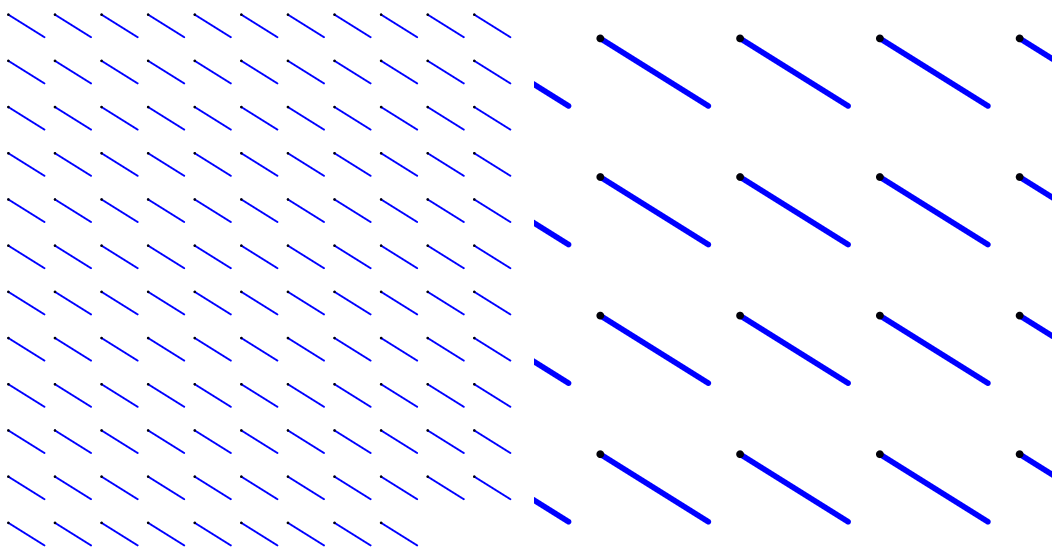
Left: the whole. Right: its middle third, enlarged.
A WebGL 1 fragment shader for this pattern:

```glsl
precision highp float;
// Grid of slanted blue strokes, each starting at a small black dot; the last row is cut short.

uniform vec2 u_resolution;

// Lengths are fractions of the canvas height, measured from the top left.
const vec2 GRID_COUNT = vec2(11.0, 12.0);
const float LAST_ROW_COUNT = 9.0;
const vec2 PITCH = vec2(0.0832, 0.0825);
const vec2 FIRST_DOT = vec2(0.0150, 0.0262);
const vec2 STROKE = vec2(0.0643, 0.0402);
const vec2 CELL_MARGIN = vec2(0.0090, 0.0200);
const float STROKE_HALF_WIDTH = 0.00168;
const float DOT_RADIUS = 0.0023;

const vec3 PAPER_COLOR = vec3(1.0);
const vec3 STROKE_COLOR = vec3(0.0, 0.0, 1.0);
const vec3 DOT_COLOR = vec3(0.0, 0.0, 0.03);

// Distance to a segment from the origin to tip.
float segmentDistance(vec2 p, vec2 tip) {
  float along = clamp(dot(p, tip) / dot(tip, tip), 0.0, 1.0);
  return length(p - tip * along);
}

// Antialiased fill, one pixel wide at the edge.
float coverage(float distanceToEdge, float pixel) {
  return clamp(0.5 - distanceToEdge / pixel, 0.0, 1.0);
}

// 1 inside the populated part of the grid, 0 elsewhere.
float cellExists(vec2 cell) {
  float isLastRow = step(GRID_COUNT.y - 1.5, cell.y);
  float columns = mix(GRID_COUNT.x, LAST_ROW_COUNT, isLastRow);
  vec2 inside = step(vec2(-0.5), cell) * step(cell, vec2(columns, GRID_COUNT.y) - 0.5);
  return inside.x * inside.y;
}

void main() {
  float pixel = 1.0 / u_resolution.y;
  vec2 p = vec2(gl_FragCoord.x, u_resolution.y - gl_FragCoord.y) * pixel;

  // Repeat with the dot as the local origin.
  vec2 grid = p - FIRST_DOT;
  vec2 cell = floor((grid + CELL_MARGIN) / PITCH);
  vec2 local = grid - cell * PITCH;
  float exists = cellExists(cell);

  // Stroke first, then the dot on top.
  float stroke = coverage(segmentDistance(local, STROKE) - STROKE_HALF_WIDTH, pixel);
  float dotMask = coverage(length(local) - DOT_RADIUS, pixel);
  vec3 color = mix(PAPER_COLOR, STROKE_COLOR, stroke * exists);
  color = mix(color, DOT_COLOR, dotMask * exists);

  gl_FragColor = vec4(color, 1.0);
}
```
